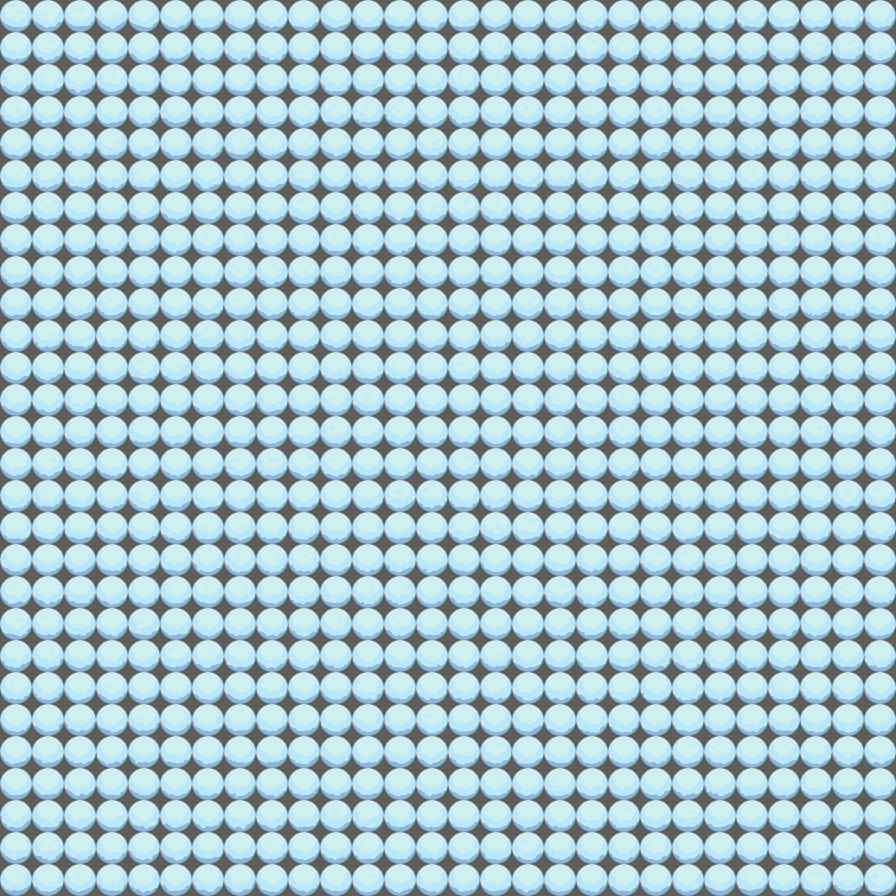
This pattern is drawn by a Shadertoy shader. Its source:

```glsl
// Grid of touching snowballs with ragged three-tone shading on dark grey.

const float REPEATS = 28.0;                      // balls across and down
const float RADIUS = 0.495;                      // in cells
const vec3 GROUND = vec3(0.37);
const vec3 PALE = vec3(0.82, 0.94, 0.95);
const vec3 ICE = vec3(0.735, 0.905, 0.98);
const vec3 SHADE = vec3(0.56, 0.71, 0.84);
const vec2 LIGHT_CENTRE = vec2(0.0, 0.21);
const float LIGHT_RADIUS = 0.35;
const vec2 SHADE_CENTRE = vec2(0.0, 0.19);       // centre of the unshaded disc
const float SHADE_RADIUS = 0.55;
const float RAGGED = 0.13;                       // roughness of the tone edges
const float ROW_DRIFT = 4.0;                     // change of surface down the grid
const float COLUMN_DRIFT = 1.2;                  // change of surface across the grid
const float FLECK_LEVEL = 0.76;
const float TAU = 6.2831853;

float hash(vec2 p) {
    vec3 q = fract(p.xyx * vec3(0.1031, 0.1030, 0.0973));
    q += dot(q, q.yzx + 33.33);
    return fract((q.x + q.y) * q.z);
}

float noise(vec2 p) {
    vec2 i = floor(p), f = fract(p);
    f = f * f * (3.0 - 2.0 * f);
    return mix(mix(hash(i), hash(i + vec2(1, 0)), f.x),
               mix(hash(i + vec2(0, 1)), hash(i + vec2(1, 1)), f.x), f.y);
}

float roughness(vec2 p) {
    return 0.6 * noise(p * 7.0) + 0.4 * noise(p * 15.0 + 31.7);
}

// Coverage of the inside of a signed distance, one pixel soft
float inside(float dist, float pixel) {
    return clamp(0.5 - dist / pixel, 0.0, 1.0);
}

vec3 snowball(vec2 p, vec2 cell, float pixel) {
    // The surface drifts on closed loops, so the grid wraps
    vec2 turn = TAU * cell / REPEATS;
    vec2 drift = ROW_DRIFT * vec2(cos(turn.y), sin(turn.y))
               + COLUMN_DRIFT * vec2(cos(turn.x), sin(turn.x));
    vec2 surface = p + drift + 20.0;
    float rough = RAGGED * (roughness(surface) - 0.5);

    // Highlight, body and lower crescent
    float lit = inside(length(p - LIGHT_CENTRE) - LIGHT_RADIUS + rough, pixel);
    float body = inside(length(p - SHADE_CENTRE) - SHADE_RADIUS - rough, pixel);

    // Faint slanted flecks swap the two light tones
    vec2 slant = vec2(surface.x + surface.y, 2.0 * surface.y - surface.x);
    float fleck = smoothstep(FLECK_LEVEL, FLECK_LEVEL + 0.1, noise(slant * 6.0 + 57.3));
    lit = mix(lit, 1.0 - lit, 0.55 * fleck);

    return mix(SHADE, mix(ICE, PALE, lit), body);
}

void mainImage(out vec4 fragColor, in vec2 fragCoord) {
    vec2 grid = fragCoord / iResolution.xy * REPEATS;
    vec2 cell = floor(grid);
    vec2 p = fract(grid) - 0.5;
    float pixel = REPEATS / iResolution.y;

    vec3 ball = snowball(p, cell, pixel);
    float cover = inside(length(p) - RADIUS, pixel);
    fragColor = vec4(mix(GROUND, ball, cover), 1.0);
}
```
